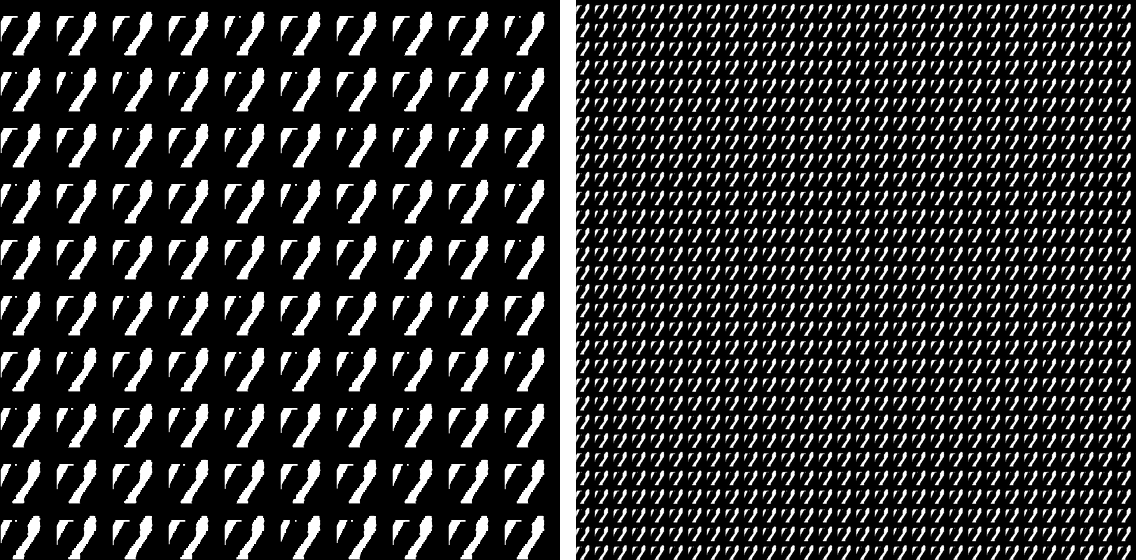
Left, the tile; right, the same tile 3 across and 3 down.
Give the GLSL for this pattern, as a three.js fragment shader.

```glsl
varying vec2 vUv;

const float REPEATS = 10.0;      // cells across and down
const float ROWS = 26.0;         // stair steps per cell height
const float EDGE = 0.009;        // half width of edge smoothing, in cells
const float RAGGED = 0.009;      // edge wobble, in cells
const float WORN_SHARE = 0.45;   // share of cells with a broken cap
const vec3 GROUND = vec3(0.0);
const vec3 INK = vec3(1.0);

float hash(vec2 c) {
  vec3 q = fract(vec3(c.xyx) * vec3(0.1031, 0.1030, 0.0973));
  q += dot(q, q.yzx + 33.33);
  return fract((q.x + q.y) * q.z);
}

float ramp(float a, float b, float x) {
  return clamp((x - a) / (b - a), 0.0, 1.0);
}

float band(float x, float lo, float hi) {
  return smoothstep(-EDGE, EDGE, x - lo) * smoothstep(-EDGE, EDGE, hi - x);
}

// Smoothed staircase: constant within a row, quick change between rows
float stepped(float y) {
  float t = y * ROWS;
  return (floor(t) + smoothstep(0.25, 0.75, fract(t))) / ROWS;
}

// Layered sines for ragged edges
float wobble(float y, float phase) {
  return RAGGED * (0.6 * sin(47.0 * y + phase) + 0.4 * sin(83.0 * y + 2.3 * phase));
}

// Slanted stroke with an upright head and a small foot
float stroke(vec2 p, float y, float phase) {
  float left = mix(0.28, 0.50, ramp(0.14, 0.425, y))
             + 0.11 * ramp(0.64, 0.79, y)
             - 0.055 * (1.0 - ramp(0.06, 0.10, y));
  float right = mix(0.43, 0.715, ramp(0.10, 0.54, y))
              - 0.025 * ramp(0.75, 0.79, y);
  left += wobble(y, phase);
  right += wobble(y, phase + 2.1);
  return band(p.x, left, right) * band(p.y, 0.01, 0.79);
}

// Tapering sliver along the left side
float sliver(vec2 p, float y, float phase, float wear) {
  float left = 0.012 + 0.048 * ramp(0.61, 0.69, y);
  float right = mix(0.03, 0.245 - 0.055 * wear, ramp(0.34, 0.71, y));
  right += wobble(y, phase + 4.0) * ramp(0.34, 0.45, y);
  float tail = 0.26 + 0.07 * wear;
  return band(p.x, left, right) * band(p.y, tail, 0.715);
}

// Thin cap at the top of the sliver: whole, or worn down to a dot
float cap(vec2 p, float wear, float broken) {
  float start = mix(0.16, 0.268, broken);
  float end = 0.315 - 0.02 * wear;
  return band(p.x, start, end) * band(p.y, 0.684, 0.715);
}

void main() {
  vec2 grid = vUv * REPEATS;
  vec2 cell = mod(floor(grid), REPEATS);
  vec2 p = fract(grid);

  // Variation between cells
  float phase = 6.2832 * hash(cell + 3.0);
  float wearSeed = hash(cell + 17.0);
  float broken = step(1.0 - WORN_SHARE, wearSeed);
  float wear = wearSeed * wearSeed;

  float y = stepped(p.y);
  float ink = max(stroke(p, y, phase), sliver(p, y, phase, wear));
  ink = max(ink, cap(p, wear, broken));
  gl_FragColor = vec4(mix(GROUND, INK, ink), 1.0);
}
```
